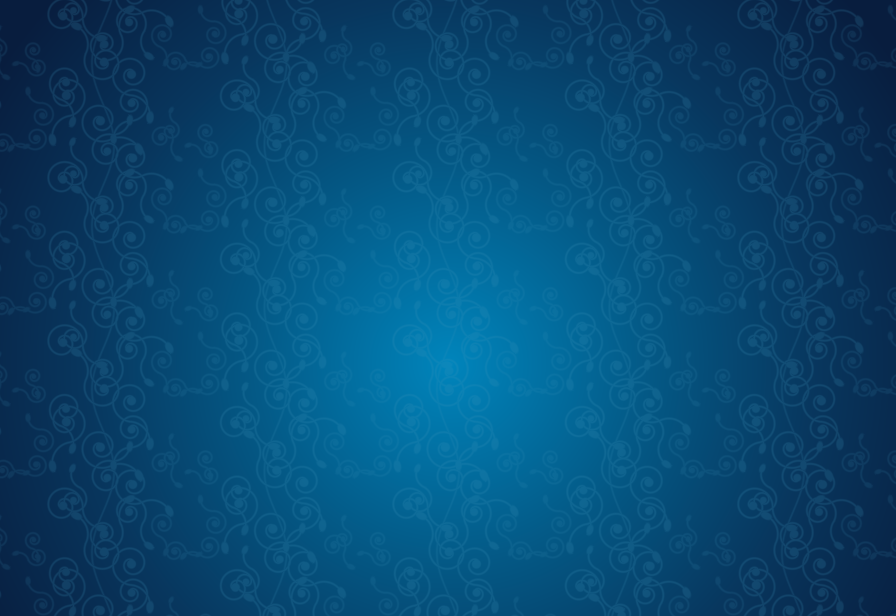
This pattern is drawn by a Shadertoy shader. Its source:

```glsl
const float TAU = 6.2831853;
const vec2 TILE = vec2(0.28, 0.265);
const vec2 GLOW_CENTRE = vec2(0.502, 0.41);

vec2 hash2(float n) {
    vec3 h = fract(n * vec3(0.1031, 0.1030, 0.0973));
    h += dot(h, h.yzx + 33.33);
    return fract((h.xx + h.yz) * h.zy);
}

mat2 rotation(float angle) {
    float c = cos(angle), s = sin(angle);
    return mat2(c, s, -s, c);
}

// Tiles the plane; each column is raised half a tile beyond the last
vec2 foldTile(vec2 p) {
    float column = round(p.x / TILE.x);
    p -= column * vec2(TILE.x, 0.5 * TILE.y);
    p.y -= TILE.y * round(p.y / TILE.y);
    return p;
}

// Inward spiral, a bud at its heart and a tail bending the other way
float curlDistance(vec2 p, float radius) {
    float r = length(p);
    float turn = fract(atan(p.y, p.x) / TAU);
    float d = r - radius * 0.17;
    for (int lap = 0; lap < 2; lap++) {
        float along = turn + float(lap);
        float arm = abs(r - radius * (1.0 - along / 1.9));
        d = min(d, along < 1.65 ? arm : 1.0);
    }
    vec2 q = p - vec2(2.0 * radius, 0.0);
    float tail = abs(length(q) - radius);
    tail = max(tail, max(q.y, q.x - radius * 0.25));
    float leaf = length((q + vec2(0.0, radius)) * vec2(0.6, 1.0)) - radius * 0.13;
    return min(d, min(tail, leaf));
}

float line(float d, float halfWidth, float pixel) {
    return 1.0 - smoothstep(halfWidth - pixel, halfWidth + pixel, d);
}

// Large curls follow each stem and smaller ones fill the sides
float flourish(vec2 p, float pixel) {
    float ink = 0.0;
    for (int i = 0; i < 20; i++) {
        float n = float(i);
        vec2 slot = (vec2(mod(n, 5.0), floor(n / 5.0)) + 0.5) / vec2(5.0, 4.0) - 0.5;
        vec2 random = hash2(n + 7.0);
        vec2 centre = (slot * vec2(0.94, 1.0) + (random - 0.5) * vec2(0.09, 0.12)) * TILE;
        centre.y += 0.033 * mod(n, 2.0);
        float radius = mix(0.034, 0.018, smoothstep(0.1, 0.4, abs(slot.x)));
        radius *= 0.75 + 0.4 * random.y;
        vec2 q = foldTile(p - centre);
        q.x *= mod(n, 2.0) * 2.0 - 1.0;
        q = rotation(TAU * random.x) * q;
        float strength = mix(1.0, 0.7, smoothstep(0.25, 0.4, abs(slot.x)));
        ink = max(ink, strength * line(curlDistance(q, radius), 0.0016, pixel));
    }
    vec2 s = foldTile(p);
    float stem = abs(s.x - 0.018 * cos(TAU * s.y / TILE.y)) * 0.92;
    return max(ink, 0.8 * line(stem, 0.0014, pixel));
}

vec3 glowColour(float r) {
    vec3 core = vec3(0.0, 0.52, 0.735);
    vec3 azure = vec3(0.015, 0.345, 0.52);
    vec3 navy = vec3(0.03, 0.215, 0.37);
    vec3 night = vec3(0.03, 0.115, 0.245);
    vec3 colour = mix(core, azure, clamp(r / 0.33, 0.0, 1.0));
    colour = mix(colour, navy, clamp((r - 0.33) / 0.26, 0.0, 1.0));
    return mix(colour, night, clamp((r - 0.59) / 0.28, 0.0, 1.0));
}

void mainImage(out vec4 fragColor, in vec2 fragCoord) {
    float pixel = 1.0 / iResolution.y;
    vec2 fromGlow = (fragCoord - GLOW_CENTRE * iResolution.xy) * pixel;
    vec2 fromMiddle = (fragCoord - 0.5 * iResolution.xy) * pixel;

    vec3 colour = glowColour(length(fromGlow));
    float ink = flourish(fromMiddle, pixel);
    colour = mix(colour, vec3(0.24, 0.58, 0.73), 0.2 * ink);
    fragColor = vec4(colour, 1.0);
}
```
